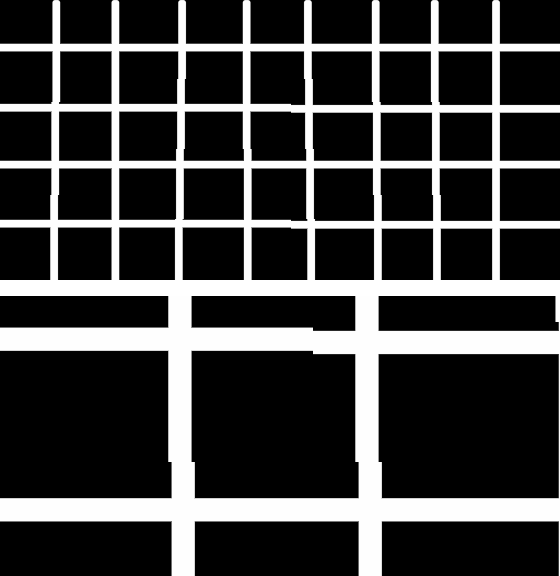
Top, the full canvas; bottom, a detail of the centre.
Give the GLSL for this pattern, as a WebGL 2 fragment shader.

```glsl
#version 300 es
precision highp float;
// A white grid of eight upright and four level bars on black, hand-set:
// each bar is a distance function on a regular pitch plus a small offset,
// and slightly tilted bars drift sideways in tiny even steps.

uniform vec2 u_resolution;
out vec4 fragColor;

// Lengths are in 1/256 of the canvas height, measured from the top left.
const float UNITS = 256.0;
const float HALF_WIDTH = 3.55;
const float CAP_RADIUS = 2.6;
const vec3 BLACK = vec3(0.0);
const vec3 WHITE = vec3(0.995);

const int COLUMNS = 8;
const float COLUMN_START = 50.0;
const float COLUMN_PITCH = 57.5;
const float COLUMN_OFFSET[COLUMNS] = float[COLUMNS](1.5, -2.0, 1.5, 3.0, 1.5, 6.0, 2.5, 1.0);
const float COLUMN_STEPS[COLUMNS] = float[COLUMNS](-2.0, 0.0, -3.0, 1.0, 3.0, 2.0, 2.0, 0.0);

const int ROWS = 4;
const float ROW_START = 43.5;
const float ROW_PITCH = 54.0;
const float ROW_OFFSET[ROWS] = float[ROWS](0.0, 1.0, -1.0, -1.0);
const float ROW_STEPS[ROWS] = float[ROWS](0.0, 1.0, 0.0, 1.0);

// Sideways drift of a tilted bar, split evenly into unit steps.
float steppedDrift(float along, float steps) {
    float t = clamp(along, 0.0, 0.999);
    return sign(steps) * floor(t * (abs(steps) + 1.0));
}

// Signed distance to an endless bar.
float barDistance(float across, float halfWidth) {
    return abs(across) - halfWidth;
}

// Signed distance to a bar running down from a rounded top end.
float cappedBarDistance(float across, float down, float halfWidth, float radius) {
    vec2 q = vec2(barDistance(across, halfWidth), -down) + radius;
    return length(max(q, 0.0)) + min(max(q.x, q.y), 0.0) - radius;
}

float columnsDistance(vec2 p) {
    float nearest = 1e4;
    for (int i = 0; i < COLUMNS; i++) {
        float center = COLUMN_START + COLUMN_PITCH * float(i) + COLUMN_OFFSET[i]
                     + steppedDrift((p.y - 8.0) / UNITS, COLUMN_STEPS[i]);
        nearest = min(nearest, cappedBarDistance(p.x - center, p.y, HALF_WIDTH, CAP_RADIUS));
    }
    return nearest;
}

float rowsDistance(vec2 p, float canvasWidth) {
    float nearest = 1e4;
    for (int i = 0; i < ROWS; i++) {
        float center = ROW_START + ROW_PITCH * float(i) + ROW_OFFSET[i]
                     + steppedDrift((p.x - 10.0) / canvasWidth, ROW_STEPS[i]);
        nearest = min(nearest, barDistance(p.y - center, HALF_WIDTH));
    }
    return nearest;
}

void main() {
    float pixel = UNITS / u_resolution.y;
    vec2 p = vec2(gl_FragCoord.x, u_resolution.y - gl_FragCoord.y) * pixel;
    float canvasWidth = u_resolution.x * pixel;

    // Union of both sets of bars with a smooth edge
    float d = min(columnsDistance(p), rowsDistance(p, canvasWidth));
    float ink = 1.0 - smoothstep(-0.7 * pixel, 0.7 * pixel, d);
    fragColor = vec4(mix(BLACK, WHITE, ink), 1.0);
}
```
